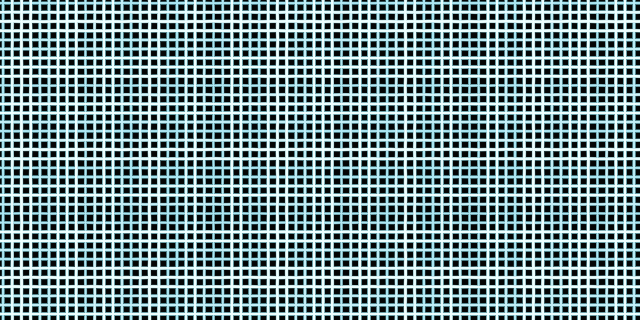
Give the GLSL for this pattern, as a Shadertoy shader.

```glsl
// A fine lattice of glowing pale cyan wires over near-black square cells.
// Each wire is a bright core in a teal halo, repeated 70 across and 35 down;
// layered sines beat across the wires, varying their strength and width.

// Slow, small variation in the range -1 to 1.
float layeredSines(vec2 p) {
    return 0.6 * sin(p.x * 1.7 + 0.8 * p.y) + 0.4 * sin(p.y * 2.9 - 1.3 * p.x);
}

// Soft band around a wire: 1 inside the half width, 0 outside.
float band(float distance, float halfWidth, float softness) {
    return 1.0 - smoothstep(halfWidth - softness, halfWidth + softness, distance);
}

// Colour of one family of parallel wires; position and pixel are in cells.
vec3 wireColor(float position, float pixel) {
    float offset = fract(position + 0.15) - 0.5;
    float wire = position - offset;

    // Groups of four or five wires swell and fade, over a slower drift
    float beat = 0.55 - 0.5 * cos((wire - 4.85) * 1.346) + 0.2 * sin(wire * 0.23);
    float strength = smoothstep(0.1, 0.75, beat);

    float softness = max(0.03, 0.3 * pixel);
    float core = band(abs(offset), 0.105 + 0.022 * strength, softness);
    float halo = band(abs(offset), 0.19 + 0.02 * strength, softness);

    vec3 bright = mix(vec3(0.67, 0.90, 0.95), vec3(0.93, 1.0, 1.0), strength);
    vec3 teal = mix(vec3(0.29, 0.48, 0.51), vec3(0.42, 0.62, 0.65), strength);
    return mix(teal * halo, bright, core);
}

void mainImage(out vec4 fragColor, in vec2 fragCoord) {
    vec2 grid = vec2(70.0, 35.0);
    vec2 pixel = grid / iResolution.xy;

    // Cells are counted from the upper left
    vec2 cell = fragCoord / iResolution.xy * grid;
    cell.y = grid.y - cell.y;

    // Slight bends along the wires
    cell += 0.012 * vec2(layeredSines(cell), layeredSines(cell.yx + 4.0));

    // The brighter family wins at each crossing
    vec3 color = max(wireColor(cell.x, pixel.x), wireColor(cell.y, pixel.y));

    fragColor = vec4(max(color, vec3(0.01, 0.02, 0.02)), 1.0);
}
```
